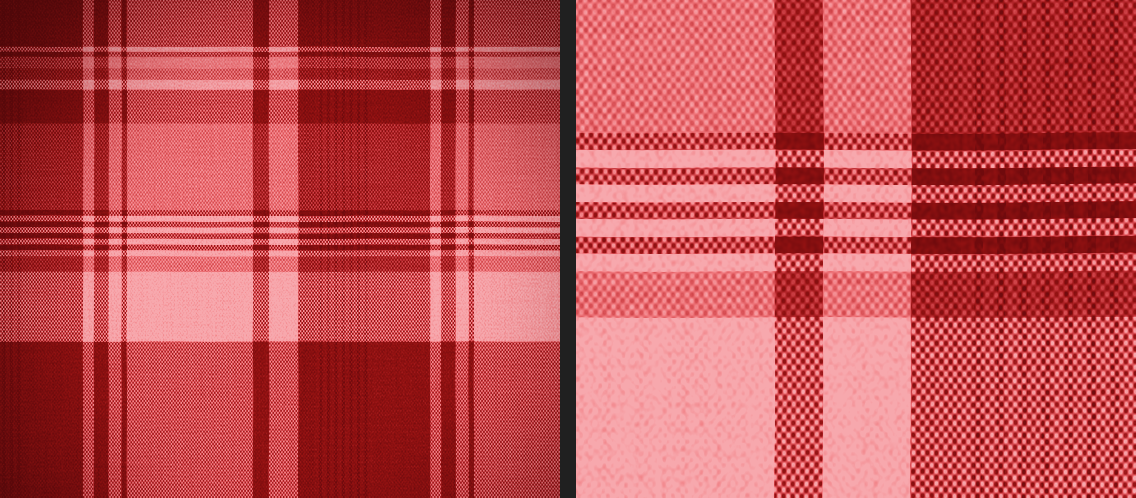
Left: the whole. Right: its middle third, enlarged.
Give the GLSL for this texture, as a Shadertoy shader.

```glsl
#define SETT_WIDTH 0.6198    // one warp repeat, in canvas widths
#define SETT_START 0.1484    // left edge of the first full repeat
#define WEAVE vec2(182.0, 137.0) // weave cycles per canvas width
#define DARK 0.13            // thread tones along the dye ramp
#define MEDIUM 0.48
#define LIGHT 0.95
#define WEAVE_DEPTH 0.40
#define GRAIN 0.13
#define STREAK 0.07
#define WOBBLE 0.0012
#define VIGNETTE 0.30

const float TAU = 6.2831853;

const vec3 DYE[6] = vec3[6](
    vec3(0.44, 0.04, 0.05), vec3(0.58, 0.07, 0.07), vec3(0.72, 0.16, 0.18),
    vec3(0.85, 0.31, 0.33), vec3(0.94, 0.47, 0.49), vec3(0.97, 0.66, 0.68));

vec2 gradientAt(vec2 cell) {
    float h = fract(sin(dot(cell, vec2(127.1, 311.7))) * 43758.5);
    return vec2(cos(TAU * h), sin(TAU * h));
}

// Gradient noise, roughly -0.7 to 0.7
float noise(vec2 p) {
    vec2 i = floor(p), f = p - i;
    vec2 w = f * f * f * (f * (f * 6.0 - 15.0) + 10.0);
    vec2 e = vec2(1.0, 0.0);
    float low = mix(dot(gradientAt(i), f),
                    dot(gradientAt(i + e.xy), f - e.xy), w.x);
    float high = mix(dot(gradientAt(i + e.yx), f - e.yx),
                     dot(gradientAt(i + e.xx), f - e.xx), w.x);
    return mix(low, high, w.y);
}

// Soft coverage of a stripe from a to b
float stripe(float x, float a, float b, float blur) {
    return clamp((0.5 * (b - a) - abs(x - 0.5 * (a + b))) / blur + 0.5, 0.0, 1.0);
}

// Vertical threads; u runs 0 to 1 over a repeat
float warpTone(float u, float blur) {
    float dark = stripe(u, 0.0315, 0.0735, blur);
    dark = max(dark, stripe(u, 0.111, 0.126, blur));
    dark = max(dark, stripe(u, 0.4895, 0.5357, blur));
    // Ends at the wrap, so the edge is softened on both sides of it
    float ground = stripe(u, 0.620, 1.0, blur) + stripe(u, -0.38, 0.0, blur);
    float tone = mix(LIGHT, DARK, max(dark, ground));
    // Fine pinstripes inside the wide dark ground
    for (int i = 0; i < 7; i++) {
        float x = 0.685 + 0.0217 * float(i);
        tone -= 0.17 * stripe(u, x - 0.004, x + 0.004, blur);
    }
    return tone - 0.06 * stripe(u, 0.62, 0.668, blur);
}

// Horizontal threads; v runs 0 to 1 from the top down
float weftTone(float v, float blur) {
    float tone = DARK;
    // Upper border
    tone = mix(tone, LIGHT, stripe(v, 0.094, 0.104, blur));
    tone = mix(tone, 0.70, stripe(v, 0.114, 0.138, blur));
    tone = mix(tone, 0.40, stripe(v, 0.138, 0.160, blur));
    tone = mix(tone, LIGHT, stripe(v, 0.160, 0.180, blur));
    // Medium field crossed by four pairs of lines
    tone = mix(tone, MEDIUM, stripe(v, 0.248, 0.5455, blur));
    for (int i = 0; i < 4; i++) {
        float y = 0.4223 + 0.0231 * float(i);
        tone = mix(tone, 0.02, stripe(v, y, y + 0.0112, blur));
        tone = mix(tone, LIGHT, stripe(v, y + 0.0112, y + 0.0231, blur));
    }
    // Broad pale band
    return mix(tone, LIGHT, stripe(v, 0.5455, 0.686, blur));
}

vec3 dye(float tone) {
    float t = clamp(tone, 0.0, 1.0) * 5.0;
    int i = min(int(t), 4);
    return mix(DYE[i], DYE[i + 1], t - float(i));
}

void mainImage(out vec4 fragColor, in vec2 fragCoord) {
    float px = 1.0 / iResolution.x;
    vec2 p = fragCoord * px;
    float height = iResolution.y * px;

    // Slightly uneven stripe edges
    vec2 q = p + WOBBLE * vec2(noise(p * vec2(3.0, 9.0)), noise(p.yx * vec2(3.0, 9.0) + 40.0));
    float u = fract((q.x - SETT_START) / SETT_WIDTH);
    float v = 1.0 - q.y / height;
    float warp = warpTone(u, px / SETT_WIDTH);
    float weft = weftTone(v, px / height);

    // Uneven dye along each thread
    warp += STREAK * noise(vec2(p.x * 190.0, p.y * 7.0));
    weft += STREAK * noise(vec2(p.x * 7.0, p.y * 190.0) + 70.0);

    // Plain weave, fading out where pixels are too coarse for it
    vec2 phase = TAU * (q * WEAVE + 0.12 * noise(p * 45.0));
    float over = clamp(1.5 * sin(phase.x) * sin(phase.y), -1.0, 1.0);
    over *= 1.0 - smoothstep(0.4, 0.7, WEAVE.x * px);
    float tone = mix(warp, weft, 0.5 + WEAVE_DEPTH * over);
    tone += GRAIN * noise(p * vec2(310.0, 260.0)) + 0.04 * over;

    // Light falls off towards the corners, most at the upper left
    float falloff = smoothstep(0.22, 0.75, distance(p, vec2(0.52, 0.36)));
    vec3 color = dye(tone + 0.04 - 0.13 * falloff);
    fragColor = vec4(color * (1.0 - VIGNETTE * falloff * falloff), 1.0);
}
```
